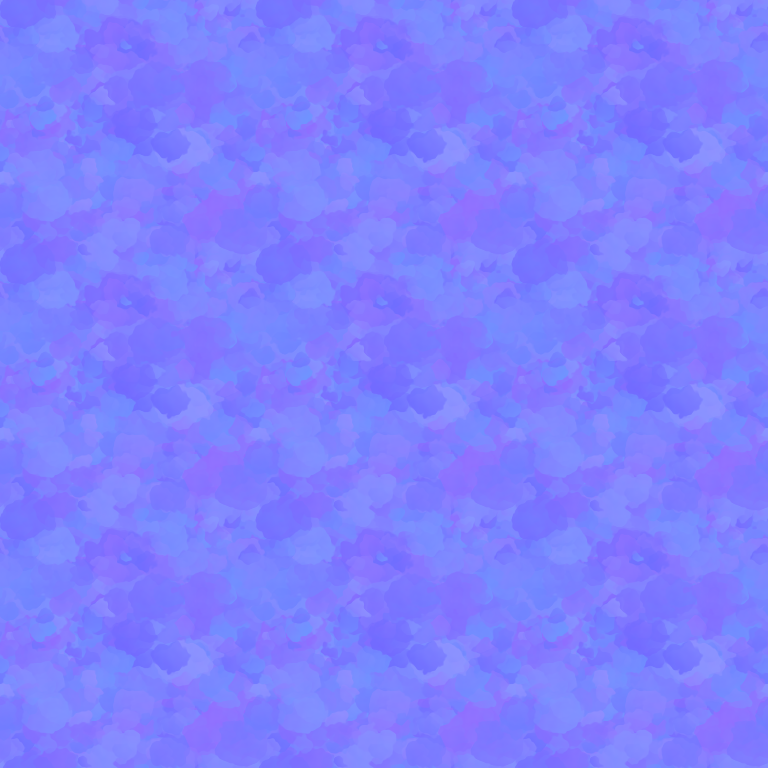
Write a WebGL 2 fragment shader that draws this texture map.

```glsl
#version 300 es
precision highp float;

uniform vec2 u_resolution;
out vec4 fragColor;

// Integer hash: three values in 0..1 per wrapped cell and seed
vec3 hash(vec2 cell, float period, int seed) {
    uvec3 v = uvec3(uvec2(mod(cell, period)), uint(seed));
    v = v * 1664525u + 1013904223u;
    v.x += v.y * v.z; v.y += v.z * v.x; v.z += v.x * v.y;
    v ^= v >> 16u;
    v.x += v.y * v.z; v.y += v.z * v.x; v.z += v.x * v.y;
    return vec3(v >> 8u) / 16777216.0;
}

// Two independent gradient ramps at one lattice corner
vec2 ramps(vec2 corner, vec2 offset, float period, int seed) {
    vec2 angle = hash(corner, period, seed).xy * 6.2832;
    return cos(angle) * offset.x + sin(angle) * offset.y;
}

// Two-channel gradient noise that wraps once per tile
vec2 noise(vec2 p, float period, int seed) {
    p *= period;
    vec2 i = floor(p), f = p - i;
    vec2 w = f * f * f * (f * (f * 6.0 - 15.0) + 10.0);
    vec2 e = vec2(1.0, 0.0);
    vec2 low = mix(ramps(i, f, period, seed), ramps(i + e, f - e, period, seed), w.x);
    vec2 high = mix(ramps(i + e.yx, f - e.yx, period, seed), ramps(i + 1.0, f - 1.0, period, seed), w.x);
    return mix(low, high, w.y);
}

// Paints one layer of ragged, flat-tilted dabs over the slope below
vec2 paintDabs(vec2 slope, vec2 p, float cells, float presence, int seed) {
    vec2 ragged = p + 0.022 * noise(p, 11.0, seed)
                    + 0.021 * noise(p, 25.0, seed + 1)
                    + 0.008 * noise(p, 54.0, seed + 2);
    vec2 home = floor(ragged * cells);
    for (int y = -1; y <= 1; y++) {
        for (int x = -1; x <= 1; x++) {
            vec2 cell = home + vec2(x, y);
            vec3 place = hash(cell, cells, seed + 3);
            vec3 look = hash(cell, cells, seed + 4);
            if (look.z > presence) continue;

            vec2 local = ragged * cells - cell - place.xy;
            float radius = mix(0.34, 0.72, place.z);
            float edge = (length(local * vec2(0.94, 1.12)) - radius) / cells;
            float cover = 1.0 - smoothstep(-0.004, 0.004, edge);

            // Opacity thins toward one side of the dab
            vec2 side = normalize(look.yx - 0.5 + 0.001);
            float opacity = 0.68 + 0.25 * dot(local, side) / radius;
            vec2 tilt = (look.xy - 0.5) * vec2(0.135, 0.165);
            slope = mix(slope, tilt, cover * opacity);
        }
    }
    return slope;
}

void main() {
    // Three tile repeats across the canvas
    vec2 p = gl_FragCoord.xy / u_resolution * 3.0;

    // Broad and small dabs alternate so both stay visible
    float cells[6] = float[](7.0, 13.0, 5.0, 9.0, 16.0, 7.0);
    float presence[6] = float[](1.0, 0.7, 0.75, 0.6, 0.4, 0.4);
    vec2 slope = vec2(0.0);
    for (int i = 0; i < 6; i++) {
        slope = paintDabs(slope, p, cells[i], presence[i], 10 * i + 1);
    }

    // Faint mottling inside the dabs
    slope += 0.012 * noise(p, 18.0, 90) + 0.008 * noise(p, 40.0, 91);

    fragColor = vec4(vec2(0.5, 0.497) + slope, 1.0, 1.0);
}
```
